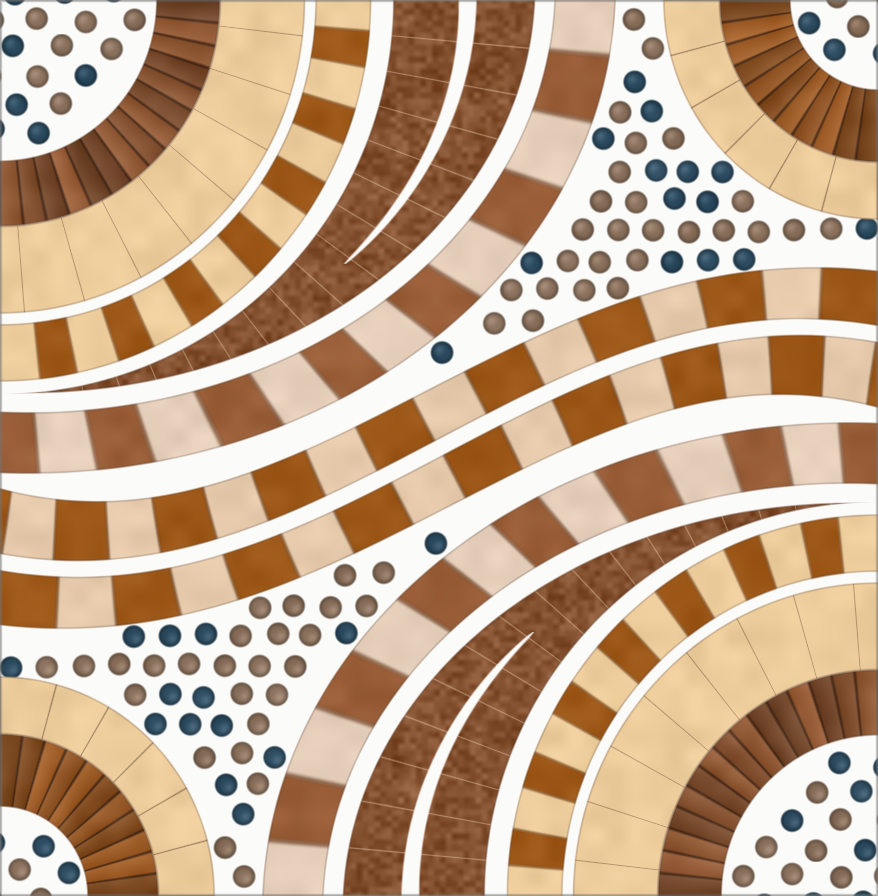
This pattern is drawn by a WebGL 1 fragment shader. Its source:

```glsl
precision highp float;
// Mosaic floor of sweeping tile bands, fan-shaped corner rings and pebble dots.
uniform vec2 u_resolution;

const vec2 SIZE = vec2(0.982, 1.0);
const vec3 WHITE = vec3(0.985, 0.985, 0.98);
const vec3 CREAM = vec3(0.93, 0.80, 0.61);
const vec3 BLUSH = vec3(0.90, 0.81, 0.73);
const vec3 SAND = vec3(0.90, 0.79, 0.67);
const vec3 AMBER = vec3(0.61, 0.34, 0.09);
const vec3 CLAY = vec3(0.60, 0.37, 0.22);
const vec3 UMBER = vec3(0.52, 0.32, 0.19);
const vec3 SHADOW = vec3(0.22, 0.13, 0.08);
const vec3 PEBBLE = vec3(0.53, 0.43, 0.35);
const vec3 NAVY = vec3(0.17, 0.29, 0.37);

float hash(vec2 p) {
  return fract(sin(dot(p, vec2(127.1, 311.7))) * 43758.5453);
}

float noise(vec2 p) {
  vec2 i = floor(p), f = fract(p);
  f = f * f * (3.0 - 2.0 * f);
  return mix(mix(hash(i), hash(i + vec2(1, 0)), f.x),
             mix(hash(i + vec2(0, 1)), hash(i + vec2(1, 1)), f.x), f.y);
}

float fill(float d, float soft) { return smoothstep(soft, -soft, d); }

float ringDistance(float r, float inner, float outer) { return max(inner - r, r - outer); }

// Approximate signed distance to an ellipse.
float ellipseDistance(vec2 p, vec2 radii) {
  float k = length(p / radii);
  return k * (k - 1.0) / max(length(p / (radii * radii)), 0.001);
}

// Distance to the nearest whole number: joints between tiles.
float joint(float t) { return abs(fract(t + 0.5) - 0.5); }

// Alternating tiles, dark ones centred on whole t, with shaded joints.
vec3 tiles(float t, float share, vec3 light, vec3 dark, float soft) {
  float d = joint(t) - share * 0.5;
  vec3 c = mix(light, dark, fill(d, soft));
  return mix(c, SHADOW, 0.4 * fill(abs(d) - 0.01, soft));
}

// Lays a shape with a thin dark rim over the base.
vec3 lay(vec3 base, vec3 c, float d, float soft) {
  c = mix(c, SHADOW, 0.4 * fill(abs(d) - 0.001, soft));
  return mix(base, c, fill(d, soft));
}

// Fan of narrow slats with dark grooves.
vec3 slats(float t, vec3 c, float soft) {
  c *= 0.82 + 0.36 * hash(vec2(floor(t), 3.0));
  c += 0.10 * (fract(t) - 0.4);
  return mix(c, SHADOW, 0.75 * fill(joint(t) - 0.06, soft));
}

// Centre of the slightly jittered, staggered pebble nearest p.
vec2 pebbleCentre(vec2 p, vec2 origin, vec2 cell) {
  float row = floor((p.y - origin.y) / cell.y + 0.5);
  float shift = 0.5 * mod(row, 2.0);
  float col = floor((p.x - origin.x) / cell.x - shift + 0.5);
  vec2 id = vec2(col, row);
  vec2 jitter = vec2(hash(id), hash(id + 19.0)) - 0.5;
  return origin + (id + vec2(shift, 0.0)) * cell + 0.006 * jitter;
}

vec3 pebble(vec3 base, vec2 p, vec2 centre, float soft) {
  vec2 q = p - centre;
  vec3 c = mix(PEBBLE, NAVY, step(0.62, hash(floor(centre * 90.0))));
  c += 0.12 * fill(length(q + vec2(0.003)) - 0.004, 0.006);
  c *= 1.0 - 0.25 * smoothstep(0.006, 0.013, length(q));
  return mix(base, c, fill(length(q) - 0.0125, soft));
}

float waveHeight(float x) { return 0.5 - 0.135 * sin(3.89 * (x - 0.491)); }
float waveSlope(float x) { return -0.525 * cos(3.89 * (x - 0.491)); }
float aboveWave(vec2 p) {
  float m = waveSlope(p.x);
  return (waveHeight(p.x) - p.y) / sqrt(1.0 + m * m);
}
float waveOuter(float x) { float u = x - 0.491; return 0.063 + 0.05 * u * u - 0.012 * u; }
float sweepDistance(vec2 p) { return ellipseDistance(p - vec2(0.0326, -0.0156), vec2(0.622, 0.51)); }

// One half of the design; the other is its half turn.
vec3 halfDesign(vec2 p, float soft) {
  vec3 col = WHITE;
  vec2 corner = vec2(SIZE.x, 0.0) - p;
  float r = length(p * vec2(1.0, 0.975)), small = length(corner * vec2(1.0, 0.98));
  float angle = degrees(atan(p.y, p.x)), sweep = sweepDistance(p);

  // Pebbles kept whole between the bands and inside the two corners.
  vec2 c = pebbleCentre(p, vec2(0.712, 0.023), vec2(0.0395, 0.0335));
  float room = min(sweepDistance(c) - 0.034, aboveWave(c) - waveOuter(c.x));
  room = min(room, length(c - vec2(SIZE.x, 0.0)) - 0.24);
  if (room > 0.013 && c.x > 0.44) col = pebble(col, p, c, soft);
  c = pebbleCentre(p, vec2(0.044, 0.022), vec2(0.0535, 0.031));
  if (length(c) < 0.168) col = pebble(col, p, c, soft);
  c = pebbleCentre(p, vec2(0.908, 0.027), vec2(0.0535, 0.031));
  if (length(c - vec2(SIZE.x, 0.0)) < 0.09) col = pebble(col, p, c, soft);

  // Small corner fan.
  float fan = degrees(atan(corner.y * -1.0, corner.x));
  vec3 cream = mix(CREAM, SHADOW, 0.5 * fill(joint(fan / 15.0) - 0.01, 0.02));
  col = lay(col, cream, ringDistance(small, 0.177, 0.24), soft);
  col = lay(col, slats(fan / 8.2, mix(UMBER, AMBER, 0.5), 0.06), ringDistance(small, 0.098, 0.177), soft);

  // Large corner fan and its dashed ring.
  cream = mix(CREAM, SHADOW, 0.4 * fill(joint(angle / 11.25 + 0.4) - 0.007, 0.015));
  col = lay(col, cream, ringDistance(r, 0.246, 0.341), soft);
  col = lay(col, slats(angle / 6.0, UMBER, 0.07), ringDistance(r, 0.175, 0.246), soft);
  col = lay(col, tiles((angle - 7.6) / 12.25, 0.46, CREAM, AMBER, 0.03), ringDistance(r, 0.353, 0.415), soft);

  // Tapering brown crescent split by a pale sliver.
  float grain = noise(p * 150.0) - 0.5;
  vec3 crescent = UMBER + 0.16 * grain;
  crescent = mix(crescent, SAND, 0.55 * fill(joint(angle / 5.2) - 0.012, 0.025));
  float sliver = abs(ellipseDistance(p, vec2(0.523, 0.436)));
  sliver -= 0.010 * sqrt(max(1.0 - p.y / 0.295, 0.0));
  crescent = mix(crescent, WHITE, fill(sliver, soft) * step(p.y, 0.295));
  col = lay(col, crescent, max(0.44 - length(p), sweep + 0.056), soft);

  // Wide sweeping band of blush and clay tiles.
  float lag = (angle - 54.0) / 14.0;
  float t = (angle + 2.4 * exp(-lag * lag) - 8.4) / 13.35;
  col = lay(col, tiles(t, 0.48, BLUSH, CLAY, 0.03), abs(sweep) - 0.034, soft);

  // Wave band of sand and amber tiles, cut square to the curve.
  float m = waveSlope(p.x);
  float foot = p.x + (p.y - waveHeight(p.x)) * m / (1.0 + m * m);
  vec3 wave = tiles((foot - 0.0911) / 0.1224, 0.52, SAND, AMBER, 0.02);
  return lay(col, wave, ringDistance(aboveWave(p), 0.009, waveOuter(p.x)), soft);
}

void main() {
  vec2 uv = gl_FragCoord.xy / u_resolution;
  vec2 p = vec2(uv.x, 1.0 - uv.y) * SIZE;
  float soft = max(1.2 / u_resolution.y, 0.0015);
  vec2 q = p.y > waveHeight(p.x) ? SIZE - p : p;
  vec3 col = halfDesign(q, soft);

  // Stone mottling, then a thin grey frame.
  col += 0.06 * (noise(p * 45.0) - 0.5) * step(col.b, 0.9);
  vec2 edge = min(p, SIZE - p);
  col = mix(col, vec3(0.45), 0.6 * fill(min(edge.x, edge.y) - 0.002, soft));
  gl_FragColor = vec4(clamp(col, 0.0, 1.0), 1.0);
}
```
